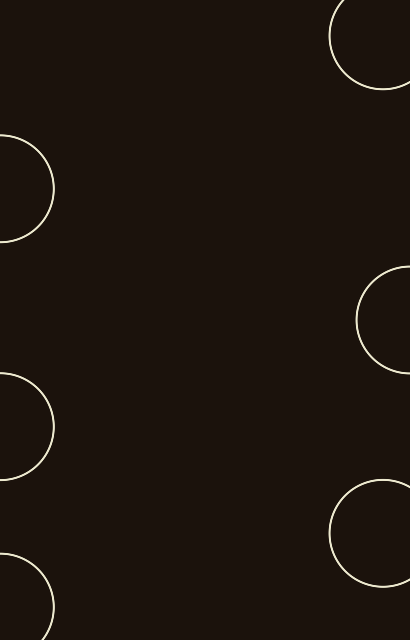
A WebGL 1 fragment shader for this background:

```glsl
precision highp float;
// Thin cream rings along the left and right edges of a dark brown field.

uniform vec2 u_resolution;

// Distance to the outline of a ring with the shared radius
float ringDistance(vec2 p, vec2 center) {
  return abs(length(p - center) - 0.0835);
}

void main() {
  // Canvas heights as units, origin at the lower left
  vec2 p = gl_FragCoord.xy / u_resolution.y;
  float rightEdge = u_resolution.x / u_resolution.y;

  // Rings centered on the left edge
  float d = ringDistance(p, vec2(0.0005, 0.705));
  d = min(d, ringDistance(p, vec2(0.0005, 0.3333)));
  d = min(d, ringDistance(p, vec2(0.0005, 0.0514)));

  // Rings on the right: the middle one on the edge, its neighbors inset
  d = min(d, ringDistance(p, vec2(rightEdge, 0.5)));
  d = min(d, ringDistance(p, vec2(rightEdge - 0.0422, 0.944)));
  d = min(d, ringDistance(p, vec2(rightEdge - 0.0422, 0.1667)));

  // Antialiased stroke
  float pixel = 1.0 / u_resolution.y;
  float stroke = 1.0 - smoothstep(-0.5 * pixel, 0.5 * pixel, d - 0.0016);

  vec3 brown = vec3(0.104, 0.071, 0.047);
  vec3 cream = vec3(0.93, 0.915, 0.81);
  gl_FragColor = vec4(mix(brown, cream, stroke), 1.0);
}
```
